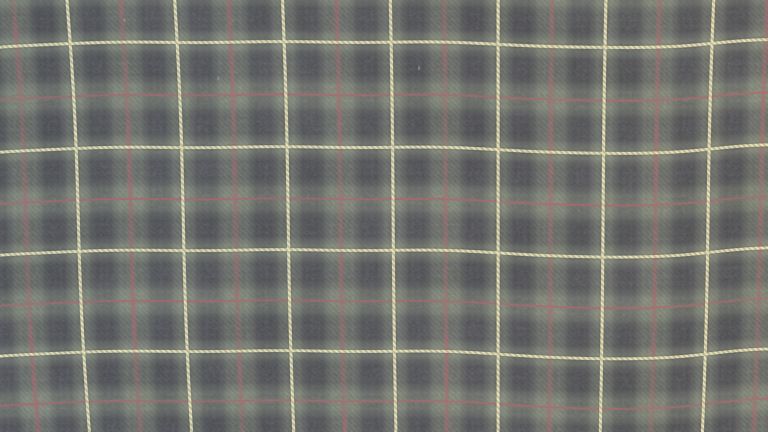
Give the GLSL for this texture, as a WebGL 1 fragment shader.

```glsl
precision highp float;
// Worn tartan cloth: navy and green checks with cream and red twill lines.
uniform vec2 u_resolution;

float hash(vec2 p) {
  p = fract(p * vec2(0.1731, 0.2917));
  p += dot(p, p.yx + 21.37);
  return fract((p.x + p.y) * p.x * 17.3);
}

// Cellular noise: distance to the nearest scattered point
float cells(vec2 p) {
  vec2 cell = floor(p);
  float nearest = 1.5;
  for (int j = -1; j <= 1; j++) {
    for (int i = -1; i <= 1; i++) {
      vec2 c = cell + vec2(float(i), float(j));
      vec2 point = c + vec2(hash(c), hash(c + 37.0));
      nearest = min(nearest, length(p - point));
    }
  }
  return nearest;
}

// Repeat coordinates: columns fan out upwards, rows sag to the right
vec2 drape(vec2 p) {
  float columnGap = mix(0.2365, 0.2495, p.y) + 0.001 * sin(p.y * 6.3);
  float sag = 0.015 * exp(-pow((p.x - 1.41) / 0.25, 2.0)) * (1.35 - 0.5 * p.y);
  sag += 0.012 * exp(-p.x / 0.13) - 0.006 * smoothstep(1.55, 1.78, p.x);
  float y = p.y + sag + 0.001 * sin(p.x * 17.0);
  float rise = y - 0.1875;
  return vec2((p.x - 1.153) / columnGap, rise / 0.2315 - 0.176 * rise * rise);
}

float stripe(float dist, float halfWidth, float soft) {
  return 1.0 - smoothstep(halfWidth - soft, halfWidth + soft, dist);
}

void main() {
  vec2 p = gl_FragCoord.xy / u_resolution.y;
  float soft = 0.75 / u_resolution.y;
  vec2 repeat = drape(p);
  vec2 toCream = abs(fract(repeat + 0.5) - 0.5);
  vec2 toRed = 0.5 - toCream;

  // Uneven dye and brushed fibres
  float fuzz = cells(p * vec2(115.0, 150.0)) - 0.5;
  float blotch = cells(p * 26.0) - 0.5;
  float fade = sin(p.x * 9.0 + 2.0 * sin(p.y * 7.0)) * sin(p.y * 11.0 + p.x * 3.0);
  vec2 ragged = vec2(0.025 * fuzz + 0.02 * blotch);

  // Warp and weft grounds, each half of the visible colour
  vec2 greenBand = max(
    1.0 - smoothstep(vec2(0.05, 0.03), vec2(0.16, 0.14), toCream + ragged),
    1.0 - smoothstep(vec2(0.09, 0.06), vec2(0.21, 0.20), toRed + ragged));
  vec3 navy = vec3(0.352, 0.354, 0.370);
  vec3 green = vec3(0.515, 0.540, 0.490);
  vec3 cloth = mix(navy, green, 0.5 * (greenBand.x + greenBand.y));

  // Diagonal twill and fine thread ribs
  float twill = sin(6.2832 * (p.x + p.y) / 0.0125);
  float ribs = sin(p.x * 410.0 + 2.0 * blotch) + sin(p.y * 370.0 + 2.0 * fuzz);
  cloth += 0.010 * twill * (0.4 + greenBand.x) + 0.005 * ribs;
  cloth += 0.045 * fuzz + 0.025 * blotch + 0.012 * fade;

  // Red lines: the upright ones are broad and broken, the level ones thin
  vec2 redDist = toRed * vec2(0.243, 0.238);
  float redUpright = stripe(redDist.x, 0.0045, soft + 0.0015);
  redUpright *= clamp(0.43 + 0.24 * twill + 0.3 * blotch + 0.12 * fade, 0.0, 0.85);
  float redLevel = stripe(redDist.y, 0.0022, soft);
  redLevel *= clamp(0.72 + 0.1 * twill + 0.3 * blotch + 0.1 * fade, 0.0, 0.9);
  float redHalo = stripe(redDist.x, 0.008, 0.008) + stripe(redDist.y, 0.006, 0.006);
  cloth = mix(cloth, vec3(0.59, 0.49, 0.48), 0.17 * redHalo);
  cloth = mix(cloth, vec3(0.67, 0.41, 0.43), max(redUpright, redLevel));

  // Cream lines twisted like cord, on a slightly darker edge
  vec2 creamDist = toCream * vec2(0.243, 0.238);
  float edge = max(stripe(creamDist.x, 0.006, 0.003), stripe(creamDist.y, 0.006, 0.003));
  cloth *= 1.0 - 0.07 * edge;
  float cream = max(stripe(creamDist.x, 0.0036, soft), stripe(creamDist.y, 0.0034, soft));
  vec3 cord = mix(vec3(0.72, 0.70, 0.57), vec3(0.94, 0.92, 0.76), 0.58 + 0.42 * twill);
  cloth = mix(cloth, cord, cream * (0.93 + 0.1 * blotch));

  // Sparse lint
  vec2 lintCell = floor(p * 9.0);
  vec2 lintAt = 0.2 + 0.6 * vec2(hash(lintCell + 5.0), hash(lintCell + 11.0));
  float lintDist = length((fract(p * 9.0) - lintAt) * vec2(1.0, 0.6)) / 9.0;
  float lint = stripe(lintDist, 0.0025, soft) * step(0.965, hash(lintCell + 71.0));
  cloth = mix(cloth, vec3(0.62, 0.64, 0.62), 0.6 * lint);

  // Light turns from cool at the left to warm at the right
  float side = p.x * u_resolution.y / u_resolution.x - 0.5;
  cloth *= 1.0 + vec3(0.04, 0.015, -0.015) * side;
  gl_FragColor = vec4(clamp(cloth, 0.0, 1.0), 1.0);
}
```
